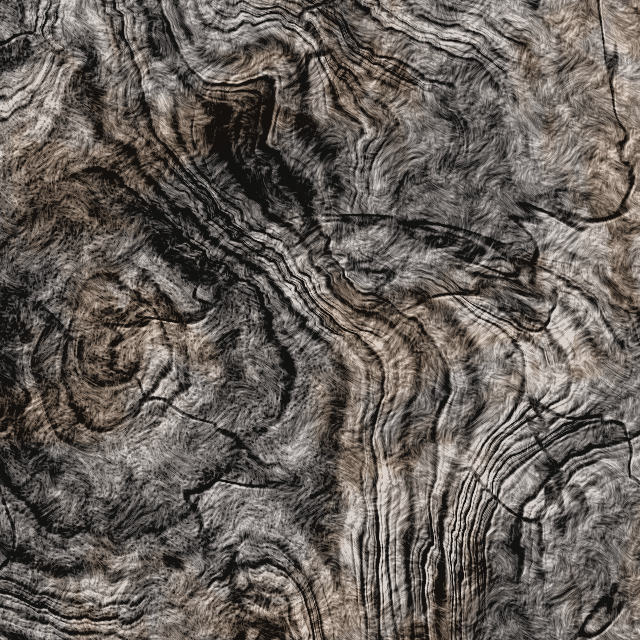
Give the GLSL for this texture, as a WebGL 2 fragment shader.

```glsl
#version 300 es
precision highp float;

uniform vec2 u_resolution;
out vec4 fragColor;

const float LAYERS = 25.0;        // strata across the canvas
const float FINE_LAYERS = 2.7;    // thin beds per stratum
const float FOLD = 0.033;         // waviness of the beds
const float GRAIN = 27.0;         // coarsest grain frequency
const float BASE_TONE = 0.475;
const float CRACK_DEPTH = 0.38;
const float GRAIN_GAIN = 0.66;
const float LIGHT_GAIN = 0.36;
const vec2 LIGHT_STEP = vec2(-0.0022, 0.0032);
const vec3 STONE_TINT = vec3(0.027, 0.0, -0.019);
const vec3 RUST_TINT = vec3(0.042, -0.004, -0.046);
const mat2 TURN = mat2(0.8, 0.6, -0.6, 0.8);

float hash(vec2 p) {
    vec3 h = fract(vec3(p.xyx) * 0.1031);
    h += dot(h, h.yzx + 33.33);
    return fract((h.x + h.y) * h.z);
}

// Layered sines, each octave bent by the one before
float waves(vec2 p) {
    float sum = 0.0, amp = 0.5;
    for (int i = 0; i < 5; i++) {
        p = TURN * p * 1.9 + 1.7;
        p += 0.55 * sin(p.yx * 1.1);
        sum += amp * sin(p.x + sin(p.y));
        amp *= 0.56;
    }
    return sum;
}

// Distance to the nearest scattered point
float cellular(vec2 p) {
    vec2 cell = floor(p), f = fract(p);
    float nearest = 2.0;
    for (int y = -1; y <= 1; y++) {
        for (int x = -1; x <= 1; x++) {
            vec2 o = vec2(x, y);
            vec2 jitter = vec2(hash(cell + o), hash(cell + o + 71.3));
            vec2 d = o + jitter - f;
            nearest = min(nearest, dot(d, d));
        }
    }
    return sqrt(nearest);
}

// Cellular octaves of alternating sign: grains and hollows
float roughness(vec2 p) {
    float sum = 0.0, amp = 0.42;
    p *= GRAIN;
    for (int i = 0; i < 4; i++) {
        p += 0.35 * sin(p.yx * 1.7);
        sum += amp * (0.5 - cellular(p));
        p = TURN * p * 2.1 + 5.3;
        amp *= -0.8;
    }
    return sum;
}

vec2 twist(vec2 p, vec2 center, float angle, float radius) {
    vec2 d = p - center;
    float a = angle * exp(-dot(d, d) / (radius * radius));
    return center + mat2(cos(a), sin(a), -sin(a), cos(a)) * d;
}

// x: stratum coordinate, y: signed offset from the main fold
vec2 strata(vec2 p) {
    vec2 q = p + FOLD * vec2(waves(p * 5.0), waves(p * 5.0 + 7.0));
    q = twist(q, vec2(0.66, 0.73), 2.2, 0.13);
    q = twist(q, vec2(0.37, 0.95), -2.0, 0.13);
    float fold = q.x - 0.20 - 0.38 * smoothstep(0.88, 0.38, q.y);
    vec2 d = (q - vec2(0.18, 0.45)) * vec2(1.1, 0.9);
    float bowl = sqrt(dot(d, d) + 0.015) - 0.41;
    float slope = dot(q, vec2(0.58, 0.81)) - 0.64;
    float knotDist = length(q - vec2(1.05, 0.08));
    float s = mix(bowl, fold, smoothstep(-0.18, -0.04, fold));
    s = mix(s, slope, smoothstep(0.14, 0.40, fold) * smoothstep(0.30, 0.62, q.y));
    s = mix(s, 0.70 - knotDist, smoothstep(0.42, 0.24, knotDist));
    float u = s * LAYERS;
    u += 0.5 * sin(u * 0.9) + 0.2 * sin(u * 2.1);
    return vec2(u, fold);
}

// Rounded bed with a crack at each border
float bed(float u) {
    float f = fract(u);
    return smoothstep(0.02, 0.20, f) * smoothstep(1.0, 0.68, f);
}

float bedTone(float u, float seed) {
    float cell = floor(u);
    return mix(hash(vec2(cell - 1.0, seed)), hash(vec2(cell, seed)),
               smoothstep(0.0, 0.2, fract(u)));
}

float foldMask(float fold) {
    return smoothstep(0.21, 0.07, abs(fold - 0.01));
}

float slabs(vec2 p) {
    return waves(p * 3.4 + vec2(5.0, 31.0));
}

// x: height, y: crack amount, z: roughness
vec3 relief(vec2 p, vec2 st) {
    float inFold = foldMask(st.y);
    float broken = smoothstep(-0.4, 0.4, waves(p * 6.0 + 3.0));
    float strength = mix(0.15 + 0.6 * broken, 0.55 + 0.45 * broken, inFold);
    float fine = (1.0 - bed(st.x * FINE_LAYERS)) * (0.14 + 0.28 * broken);
    float crack = max((1.0 - bed(st.x)) * strength, fine * (0.6 + 0.4 * inFold));
    float seam = smoothstep(0.07, 0.01, abs(slabs(p)));
    crack = max(crack, seam * 0.8 * (1.0 - 0.7 * inFold));
    float rough = roughness(p);
    return vec3(rough * 1.3 - crack, crack, rough);
}

void main() {
    vec2 p = gl_FragCoord.xy / u_resolution;
    vec2 st = strata(p);
    vec3 rock = relief(p, st);
    vec2 lit = p + LIGHT_STEP;
    float light = rock.x - relief(lit, strata(lit)).x;
    float inFold = foldMask(st.y);

    // Beds, slabs, stains and cracks
    float tone = BASE_TONE + 0.09 * waves(p * 4.0 + 11.0) - 0.05 * inFold;
    tone += 0.10 * (smoothstep(-0.06, 0.10, slabs(p)) - 0.5);
    tone += (bedTone(st.x, 3.0) - 0.5) * mix(0.18, 0.36, inFold);
    tone += (bedTone(st.x * FINE_LAYERS, 8.0) - 0.5) * 0.15;
    tone += GRAIN_GAIN * rock.z + LIGHT_GAIN * light - CRACK_DEPTH * rock.y;

    // Pale crust, and sparse pits left of the fold
    float crust = smoothstep(0.32, 0.48, waves(p * 7.0 + vec2(2.0, 19.0)));
    tone += 0.15 * crust * (1.0 - rock.y);
    float sand = smoothstep(0.05, -0.15, st.y);
    float pitSize = 0.22 + 0.14 * waves(p * 24.0);
    float pits = smoothstep(pitSize + 0.1, pitSize - 0.1, cellular(p * 140.0));
    tone -= pits * mix(0.06, 0.17, sand);
    tone = clamp(tone, 0.065, 0.82);

    // Mineral colour
    float rust = smoothstep(-0.2, 0.6, waves(p * 5.5 + 23.0)) - 0.18;
    float midtone = 4.0 * tone * (1.0 - tone);
    vec3 color = tone + STONE_TINT * min(1.0, tone * 2.5);
    color += RUST_TINT * rust * midtone * (1.0 - 0.7 * crust);
    fragColor = vec4(clamp(color, 0.0, 1.0), 1.0);
}
```
